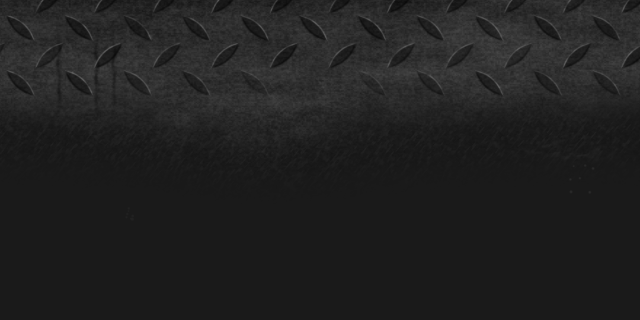
Give the GLSL for this background, as a Shadertoy shader.

```glsl
// Dark diamond-plate steel along the top, fading through worn scratches into charcoal.

const vec3 CHARCOAL = vec3(0.101);
const vec3 STEEL = vec3(0.170);
const vec2 PITCH = vec2(0.1831, 0.0859);   // spacing of the raised treads
const vec2 FIRST_TREAD = vec2(0.0635, 0.7400);
const vec2 TREAD_HALF = vec2(0.055, 0.0155);

float hash(vec2 p) {
    vec3 q = fract(vec3(p.xyx) * 0.1031);
    q += dot(q, q.yzx + 33.33);
    return fract((q.x + q.y) * q.z);
}

float noise(vec2 p) {
    vec2 i = floor(p), f = fract(p);
    f = f * f * (3.0 - 2.0 * f);
    return mix(mix(hash(i), hash(i + vec2(1, 0)), f.x),
               mix(hash(i + vec2(0, 1)), hash(i + vec2(1, 1)), f.x), f.y);
}

float fbm(vec2 p) {
    float sum = 0.0, weight = 0.5;
    for (int i = 0; i < 4; i++) {
        sum += weight * noise(p);
        p = p * 2.03 + 17.7;
        weight *= 0.5;
    }
    return sum / 0.9375;
}

float bell(float x, float center, float width) {
    float t = (x - center) / width;
    return exp(-t * t);
}

// Pointed oval lying along x
float leafDistance(vec2 p, vec2 halfSize) {
    float r = dot(halfSize, halfSize) / (2.0 * halfSize.y);
    return length(vec2(p.x, abs(p.y) + r - halfSize.y)) - r;
}

// How much of the plate shows through the dark fade, with a long faint tail
float plateMask(vec2 p) {
    float edge = mix(0.670, 0.715, smoothstep(1.2, 1.95, p.x));
    edge -= 0.080 * bell(p.x, 0.82, 0.27);
    float y = p.y + (fbm(p * vec2(9.0, 7.0)) - 0.5) * 0.09;
    float main = smoothstep(edge - 0.11, edge + 0.08, y);
    float tail = smoothstep(edge - 0.25, edge + 0.05, y);
    return mix(tail * tail, main, 0.7);
}

// Alternating leaning treads: x = dark body, y = lit upper rim, z = lower shadow
vec3 treads(vec2 p, float aa) {
    float row = round((p.y - FIRST_TREAD.y) / PITCH.y);
    float odd = mod(row, 2.0);
    float startX = FIRST_TREAD.x + 0.5 * PITCH.x * odd;
    float column = round((p.x - startX) / PITCH.x);
    vec2 local = p - vec2(startX + column * PITCH.x, FIRST_TREAD.y + row * PITCH.y);

    vec2 axis = normalize(vec2(0.75, 0.68 * (odd * 2.0 - 1.0)));
    vec2 q = vec2(dot(local, axis), dot(local, vec2(-axis.y, axis.x)));
    float d = leafDistance(q, TREAD_HALF);

    float body = 1.0 - smoothstep(-aa, aa, d);
    float rim = bell(d, 0.001, 0.0014 + 0.4 * aa) * smoothstep(-0.002, 0.006, q.y);
    float shadow = bell(d, -0.001, 0.004) * smoothstep(0.002, -0.006, q.y);
    float wear = 0.7 + 0.3 * hash(vec2(column, row) + 4.0);
    rim *= 0.3 + 1.1 * noise(p * 60.0);
    // The lowest row is rubbed away around the middle
    if (row < 0.5) wear *= 1.0 - 0.85 * bell(p.x, 0.98, 0.30);
    return vec3(body, rim, shadow) * wear * step(-0.5, row);
}

// Fine strokes running along a direction, broken up along their length
float scratches(vec2 p, vec2 dir, float density) {
    vec2 q = vec2(dot(p, dir), dot(p, vec2(-dir.y, dir.x)));
    return smoothstep(0.45, 0.95, noise(q * vec2(density * 0.35, density)));
}

// Narrow stains dripping down the plate
float drips(vec2 p) {
    float wobble = 0.010 * (noise(vec2(p.y * 25.0, 3.0)) - 0.5);
    float lines = bell(p.x + wobble, 0.183, 0.006)
                + bell(p.x - wobble, 0.303, 0.006)
                + bell(p.x + wobble, 0.355, 0.006);
    float broken = 0.4 + 0.8 * noise(p * vec2(12.0, 45.0));
    return lines * broken * smoothstep(0.60, 0.70, p.y) * smoothstep(0.96, 0.82, p.y);
}

// Small pale chips scattered around a center
float chips(vec2 p, vec2 center, vec2 spread, float aa) {
    float sum = 0.0;
    for (int i = 0; i < 7; i++) {
        vec2 seed = vec2(float(i) * 3.7, center.x * 41.0);
        vec2 offset = vec2(hash(seed), hash(seed + 9.1)) - 0.5;
        float radius = 0.002 + 0.003 * hash(seed + 5.3);
        sum += 1.0 - smoothstep(radius - aa, radius + aa, length(p - center - offset * spread));
    }
    return min(sum, 1.0);
}

void mainImage(out vec4 fragColor, in vec2 fragCoord) {
    vec2 p = fragCoord / iResolution.y;
    float aa = 1.0 / iResolution.y;
    float mask = plateMask(p);

    // Brushed, stained steel
    float stain = fbm(p * vec2(7.0, 22.0)) - 0.5;
    float grain = noise(p * vec2(110.0, 150.0)) + noise(p * vec2(220.0, 250.0) + 7.0) - 1.0;
    float brushed = noise(p * vec2(28.0, 190.0) + 3.0) - 0.5;
    float streak = noise(p * vec2(85.0, 7.0)) - 0.5;
    float light = 1.0 + 0.50 * stain + 0.28 * grain + 0.16 * brushed + 0.10 * streak;
    light += 0.14 * bell(p.y, 0.77, 0.09) - 0.14 * smoothstep(0.92, 1.0, p.y);
    light += 0.16 * bell(p.x, 1.65, 0.35) * smoothstep(0.72, 0.85, p.y);
    vec3 plate = STEEL * light * (1.0 - 0.42 * min(drips(p), 1.0));

    // Raised treads
    vec3 tread = treads(p, aa);
    plate *= (1.0 - 0.40 * tread.x) * (1.0 - 0.45 * tread.z);
    plate += 0.16 * tread.y;
    vec3 color = mix(CHARCOAL, plate, mask);

    // Wear along the fade
    float wearBand = bell(p.y, 0.57 - 0.06 * bell(p.x, 0.85, 0.4), 0.09);
    color += 0.024 * wearBand * (scratches(p, vec2(0.64, 0.77), 190.0) - 0.33);
    color += 0.014 * wearBand * grain;
    float scuff = bell(p.x, 1.78, 0.10) * bell(p.y, 0.535, 0.035);
    color += 0.05 * scuff * scratches(p, vec2(0.99, 0.14), 110.0);
    color += 0.06 * chips(p, vec2(1.81, 0.44), vec2(0.09, 0.11), aa);
    color += 0.03 * chips(p, vec2(0.41, 0.32), vec2(0.03, 0.06), aa);

    fragColor = vec4(clamp(color, 0.0, 1.0), 1.0);
}
```
